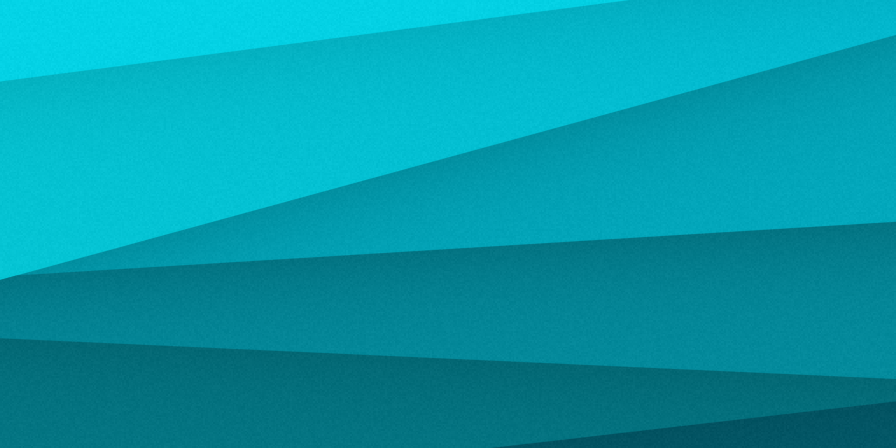
Write a WebGL 1 fragment shader that draws this background.

```glsl
#ifdef GL_FRAGMENT_PRECISION_HIGH
precision highp float;
#else
precision mediump float;
#endif
// Overlapping teal paper sheets, split by slanted straight edges.
// Each sheet lies under those above it: a running minimum of edge gaps
// masks it and drives the soft shadow; fine hashed grain covers all.

uniform vec2 u_resolution;

const float SHADOW_REACH = 0.14;
const float GRAIN_ROWS = 256.0;
const float GRAIN_STRENGTH = 0.035;

float hash(vec2 cell) {
  vec3 q = fract(cell.xyx * 0.1031);
  q += dot(q, q.yzx + 33.33);
  return fract((q.x + q.y) * q.z);
}

// Height of a point below a line given by its left and right ends.
float gapBelow(vec2 uv, float left, float right) {
  return mix(left, right, uv.x) - uv.y;
}

// Sheet tone: darkest beside the covering edge, fading with depth.
vec3 shaded(vec3 tone, float gap, float strength) {
  return tone * (1.0 - strength * exp(-max(gap, 0.0) / SHADOW_REACH));
}

// Tuck a sheet below the gap boundary with a smooth edge.
vec3 tuckSheet(vec3 under, vec3 tone, float gap, float strength, float aa) {
  float cover = smoothstep(-aa, aa, gap);
  return mix(under, shaded(tone, gap, strength), cover);
}

void main() {
  vec2 uv = gl_FragCoord.xy / u_resolution;
  float aa = 0.8 / u_resolution.y;

  // Top sheet, slightly brighter toward the upper left
  vec3 color = vec3(0.015, 0.79, 0.865) + vec3(0.0, 0.04, 0.04) * uv.y * (1.0 - 0.5 * uv.x);

  // Remaining sheets from top to bottom
  float gap = gapBelow(uv, 0.818, 1.077);
  vec3 aqua = mix(vec3(0.02, 0.775, 0.835), vec3(0.01, 0.745, 0.835), uv.x);
  color = tuckSheet(color, aqua, gap, 0.10, aa);

  gap = min(gap, gapBelow(uv, 0.375, 0.922));
  color = tuckSheet(color, vec3(0.01, 0.665, 0.745), gap, 0.16, aa);

  gap = min(gap, gapBelow(uv, 0.383, 0.505));
  color = tuckSheet(color, vec3(0.015, 0.555, 0.625), gap, 0.19, aa);

  gap = min(gap, gapBelow(uv, 0.245, 0.154));
  color = tuckSheet(color, vec3(0.015, 0.475, 0.53), gap, 0.15, aa);

  gap = min(gap, gapBelow(uv, -0.126, 0.104));
  color = tuckSheet(color, vec3(0.01, 0.365, 0.43), gap, 0.12, aa);

  // Paper grain
  vec2 cell = floor(gl_FragCoord.xy / u_resolution.y * GRAIN_ROWS);
  float grain = 0.5 * (hash(cell) + hash(cell + 71.0)) - 0.5;
  color += grain * GRAIN_STRENGTH;

  gl_FragColor = vec4(clamp(color, 0.0, 1.0), 1.0);
}
```
